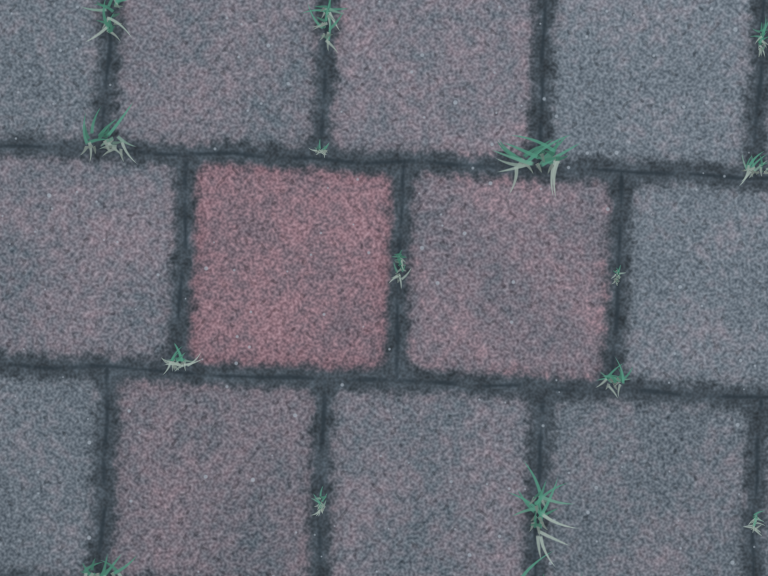
This texture is drawn by a WebGL 2 fragment shader. Its source:

```glsl
#version 300 es
precision highp float;
uniform vec2 u_resolution;
out vec4 outColor;

#define BRICK vec2(0.377, 0.379)
#define ORIGIN vec2(0.026, -0.160)
#define ROW_SHIFT 0.132
#define ROW_DRIFT 0.012
#define TILT 0.042
#define BEVEL 0.021
#define CRACK 0.0017
#define GRAIN 0.15
#define WARP 0.008
#define BLADES 28
#define BLADE_WIDTH 0.0034
#define TUFT_REACH 0.14

const vec3 SLATE = vec3(0.435, 0.475, 0.515);
const vec3 MAUVE = vec3(0.505, 0.458, 0.498);
const vec3 ROSE = vec3(0.585, 0.445, 0.485);
const vec3 GRIME = vec3(0.305, 0.345, 0.38);
const vec3 GAP = vec3(0.17, 0.21, 0.24);
const vec3 LEAF = vec3(0.32, 0.56, 0.48);
const vec3 STRAW = vec3(0.60, 0.66, 0.63);

vec2 hash2(vec2 c) {
  vec3 q = fract(c.xyx * vec3(0.1031, 0.1030, 0.0973));
  q += dot(q, q.yzx + 33.33);
  return fract((q.xx + q.yz) * q.zy);
}

float corner(vec2 cell, vec2 offset) {
  float a = 6.2832 * hash2(cell).x;
  return dot(vec2(cos(a), sin(a)), offset);
}

// Gradient noise, roughly -0.7 to 0.7
float noise(vec2 p) {
  vec2 i = floor(p), f = p - i;
  vec2 s = f * f * f * (f * (f * 6.0 - 15.0) + 10.0);
  vec2 e = vec2(1.0, 0.0);
  float low = mix(corner(i, f), corner(i + e, f - e), s.x);
  float high = mix(corner(i + e.yx, f - e.yx), corner(i + 1.0, f - 1.0), s.x);
  return mix(low, high, s.y);
}

float rowStart(float row) {
  return ORIGIN.x - ROW_SHIFT * mod(row, 2.0) - ROW_DRIFT * row;
}

// Size of growth at a row's junction (kind 0) or along its joint (kind 1)
float tuftSize(float col, float row, int kind) {
  float junction = 0.55 - 0.35 * cos(3.1416 * col) + 0.12 * col;
  float along = 0.35 + 0.5 * cos(1.8 * (col - 0.2 + 0.8 * row));
  return clamp(kind == 0 ? junction : along, 0.0, 1.0) * mix(0.5, 1.0, min(abs(row), 1.0));
}

// Curved blades fanning out from one root
vec3 drawTuft(vec3 color, vec2 d, float size, vec2 seed, vec2 spread, float px) {
  color *= 1.0 - 0.25 * size * exp(-dot(d, d) * 1200.0);
  for (int i = 0; i < BLADES; i++) {
    vec2 h = hash2(seed + float(i) * vec2(3.0, 5.0));
    vec2 g = hash2(seed.yx + float(i) * vec2(7.0, 2.0) + 19.0);
    float angle = 6.2832 * h.x;
    vec2 dir = vec2(cos(angle), sin(angle));
    float len = size * (0.025 + 0.085 * h.y * h.y) * (0.85 + 0.15 * dir.y);
    vec2 r = d - (g - 0.5) * spread * size;
    float t = dot(r, dir) / len;
    float side = dot(r, vec2(-dir.y, dir.x)) - (g.x - 0.5) * t * t * len;
    float w = BLADE_WIDTH * (0.35 + 0.65 * size) * (1.0 - t * t);
    float mask = 1.0 - smoothstep(w - px, w + px, abs(side));
    mask *= smoothstep(0.0, 0.1, t) * (1.0 - smoothstep(0.8, 1.0, t));
    float dry = 1.0 - smoothstep(-0.45, 0.35, dir.y + (g.y - 0.5) * 1.2 + size - 0.75);
    color = mix(color, mix(LEAF, STRAW, dry) * (0.68 + 0.4 * h.y), mask * 0.85);
  }
  return color;
}

void main() {
  float px = 1.0 / u_resolution.y;
  vec2 p = gl_FragCoord.xy * px;
  vec2 c = p - vec2(0.6667, 0.5);
  vec2 q = mat2(cos(TILT), sin(TILT), -sin(TILT), cos(TILT)) * c;
  vec2 w = q + WARP * vec2(noise(q * 9.0), noise(q * 9.0 + 31.0));

  // Staggered brick cell and distances to its border
  float row = floor((w.y - ORIGIN.y) / BRICK.y);
  float col = floor((w.x - rowStart(row)) / BRICK.x);
  vec2 middle = vec2(rowStart(row), ORIGIN.y) + vec2(col + 0.5, row + 0.5) * BRICK;
  vec2 inset = 0.5 * BRICK - abs(w - middle);
  float edge = min(inset.x, inset.y);
  float face = min(edge, 0.045 - length(max(0.045 - inset, 0.0)));

  // Grain and stains, on a turned lattice
  vec2 s = mat2(0.8, 0.6, -0.6, 0.8) * q;
  float fine = noise(s * 190.0) + 0.6 * noise(q * 115.0 + 17.0);
  float medium = noise(s * 62.0 + 7.0), soft = noise(s * 24.0 + 2.0);
  float broad = noise(q * 7.0 + 3.0);
  float grain = GRAIN * (fine + 0.35 * medium + 0.2 * soft) + 0.045 * broad;

  // Face colour, reddest near the middle, with its own tone per brick
  vec2 tone = hash2(vec2(col, row) + 40.0);
  vec2 away = middle - vec2(-0.13, 0.03);
  float red = 0.9 * exp(-7.0 * dot(away, away)) + 0.15 * tone.x + 0.35 * broad + 0.3 * medium + 0.25 * soft;
  vec3 color = mix(SLATE, MAUVE, clamp(red * 1.4, 0.0, 1.0));
  color = mix(color, ROSE, 0.75 * smoothstep(0.7, 1.3, red + 0.25 * fine + 0.3 * exp(-edge * 25.0)));
  color *= 1.0 + 0.04 * (tone.y - 0.5) + 0.08 * c.y + 0.03 * c.x;
  color += grain;
  color *= 1.0 - 0.16 * smoothstep(0.22, 0.5, noise(s * 85.0 + 13.0));

  // Worn dark bevel with soft edges
  float worn = face + 0.008 * medium + 0.007 * soft + 0.003 * fine;
  vec3 dirt = GRIME * (1.0 + 0.22 * medium + 0.25 * fine + 0.25 * soft);
  color = mix(dirt, color, smoothstep(BEVEL - 0.012, BEVEL + 0.009, worn));
  color *= 1.0 - 0.1 * exp(-max(face - BEVEL, 0.0) * 50.0);

  // Broken open crack
  float gap = CRACK * (1.0 + 1.4 * noise(q * 28.0 + 5.0));
  float open = 0.7 * smoothstep(-0.45, 0.15, noise(q * 17.0 + 23.0) + 0.4 * medium);
  color = mix(color, GAP, open * (1.0 - smoothstep(gap - px, gap + 0.003 + px, edge)));

  // Scattered pale chips
  vec2 chipCell = floor(q / 0.04);
  vec2 chip = hash2(chipCell + 71.0), spot = hash2(chipCell + 113.0);
  float radius = 0.0014 + 0.0022 * chip.y * chip.y;
  float chipDist = length(q - (chipCell + 0.15 + 0.7 * spot) * 0.04) + 0.001 * medium;
  float chipMask = step(chip.x, 0.2) * (1.0 - smoothstep(radius - px, radius + px, chipDist));
  color = mix(color, vec3(0.64, 0.68, 0.72), 0.7 * chipMask);

  // Grass rooted in the upright joints
  for (int j = -1; j <= 1; j++) {
    float r = row + float(j);
    float n = floor((q.x - rowStart(r)) / BRICK.x + 0.5);
    for (int kind = 0; kind < 2; kind++) {
      float size = tuftSize(n, r, kind);
      float rise = kind == 0 ? 0.04 : 0.52 + 0.1 * r;
      vec2 d = q - vec2(rowStart(r) + n * BRICK.x, ORIGIN.y + (r + rise) * BRICK.y);
      if (size < 0.16 || length(d) > TUFT_REACH) continue;
      vec2 spread = kind == 0 ? vec2(0.08, 0.03) : vec2(0.02, 0.11);
      color = drawTuft(color, d, size, vec2(n * 13.0 + float(kind) * 37.0, r * 17.0) + 90.0, spread, px);
    }
  }
  outColor = vec4(clamp(color, 0.0, 1.0), 1.0);
}
```
